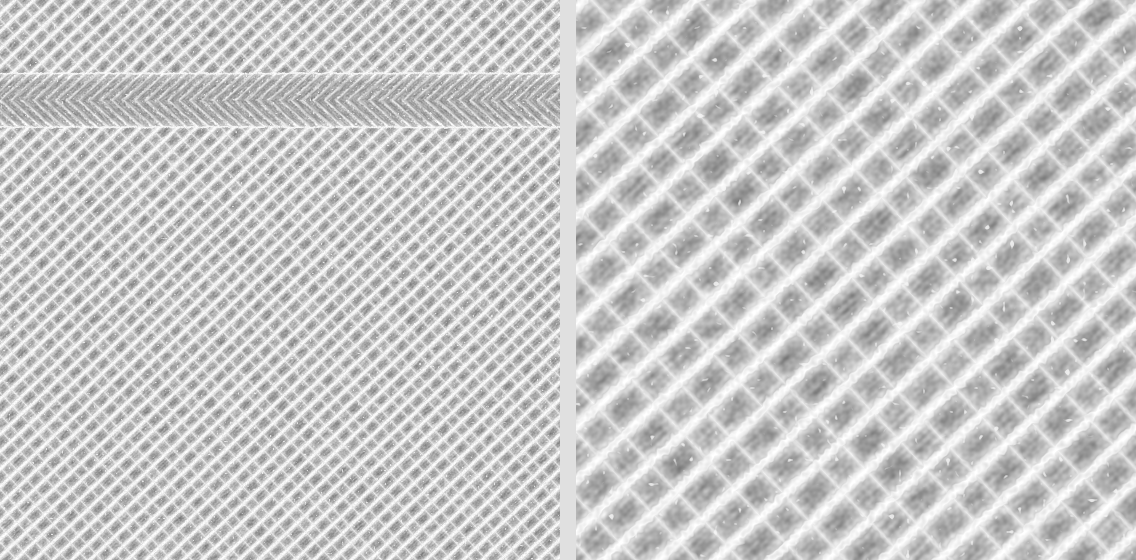
Left: the whole. Right: its middle third, enlarged.
Give the GLSL for this texture, as a WebGL 2 fragment shader.

```glsl
#version 300 es
precision highp float;

uniform vec2 u_resolution;
out vec4 outColor;

// Weave: cycles across and down the canvas for each family of lines
const vec2 ROW_FREQ = vec2(30.0, -32.0);
const vec2 COL_FREQ = vec2(16.0, 15.0);
const float ROW_PHASE = 0.19;
const float COL_PHASE = 0.10;
const float LONG_CELL = 0.58;       // share of a column pair taken by the long cell
const float ROW_HALF_WIDTH = 0.0024;
const float COL_HALF_WIDTH = 0.0008;
const float THREAD_STRENGTH = 0.65;
const float LINE_SOFTNESS = 0.0012;
const float ROUGHNESS = 0.003;

// Herringbone band
const float BAND_Y = 0.821;
const float BAND_HALF = 0.048;
const float STRANDS = 50.0;
const float STRAND_SLANT = 1.1;
const float SEAM_HALF_WIDTH = 0.0015;

// Wear
const float STREAK_AMOUNT = 0.11;
const float GRAIN_AMOUNT = 0.11;
const float CELL_VARIATION = 0.025;

// Greys
const float WHITE = 0.97;
const float HALO = 0.85;
const float CORE = 0.61;

float hash(vec2 p) {
    vec3 q = fract(p.xyx * vec3(0.1031, 0.1030, 0.0973));
    q += dot(q, q.yzx + 33.33);
    return fract((q.x + q.y) * q.z);
}

vec2 gradient(vec2 cell) {
    float angle = 6.28318 * hash(cell);
    return vec2(cos(angle), sin(angle));
}

float gradientNoise(vec2 p) {
    vec2 i = floor(p), f = p - i;
    vec2 w = f * f * f * (f * (f * 6.0 - 15.0) + 10.0);
    vec2 e = vec2(0.0, 1.0);
    float low = mix(dot(gradient(i), f),
                    dot(gradient(i + e.yx), f - e.yx), w.x);
    float high = mix(dot(gradient(i + e.xy), f - e.xy),
                     dot(gradient(i + e.yy), f - e.yy), w.x);
    return mix(low, high, w.y);
}

// Coverage of a line, from the distance to its axis
float stroke(float dist, float halfWidth) {
    float soft = max(LINE_SOFTNESS, 0.7 / u_resolution.y);
    return 1.0 - smoothstep(halfWidth - soft, halfWidth + soft, dist);
}

// Fine fibres running along a direction
float fibres(vec2 uv, vec2 dir) {
    vec2 p = vec2(dot(uv, dir), dot(uv, vec2(-dir.y, dir.x)));
    return gradientNoise(p * vec2(50.0, 320.0))
         + 0.6 * gradientNoise(p * vec2(100.0, 270.0) + 71.0);
}

float weave(vec2 uv, float grain) {
    float row = dot(uv, ROW_FREQ) + ROW_PHASE;
    float col = dot(uv, COL_FREQ) + COL_PHASE;
    float r = fract(row), c = fract(col);
    float isShort = step(LONG_CELL, c);
    float cellHalf = 0.5 * mix(LONG_CELL, 1.0 - LONG_CELL, isShort);
    float rowEdge = min(r, 1.0 - r);
    float colEdge = min(abs(c - LONG_CELL), min(c, 1.0 - c));

    // Dark cell core, fading to a pale rim
    vec2 inset = vec2(rowEdge * 2.0, colEdge / cellHalf);
    float depth = smoothstep(0.08, 0.85, inset.x) * smoothstep(-0.3, 0.7, inset.y);
    float tone = mix(HALO, CORE + 0.05 * isShort, depth);
    vec2 id = vec2(floor(row), 2.0 * floor(col) + isShort);
    tone += CELL_VARIATION * (hash(id + 200.0) - 0.5) * 2.0;
    tone += STREAK_AMOUNT * fibres(uv, normalize(vec2(-ROW_FREQ.y, ROW_FREQ.x)));

    // Broad ridges over thin cross threads
    float ragged = ROUGHNESS * grain;
    float ridge = stroke(rowEdge / length(ROW_FREQ) + ragged, ROW_HALF_WIDTH);
    float thread = stroke(colEdge / length(COL_FREQ) + 0.6 * ragged, COL_HALF_WIDTH);
    return mix(tone, WHITE, max(ridge, THREAD_STRENGTH * thread));
}

float herringbone(vec2 uv, float grain) {
    float dy = uv.y - BAND_Y;
    float strand = fract(STRANDS * (uv.x - STRAND_SLANT * abs(dy)) + 0.12 * grain);
    float groove = smoothstep(0.2, 0.5, abs(strand - 0.5));
    float tone = mix(CORE + 0.03, HALO, groove);
    tone += 0.12 * smoothstep(0.6, 1.0, abs(dy) / BAND_HALF);
    vec2 dir = normalize(vec2(STRAND_SLANT, dy < 0.0 ? -1.0 : 1.0));
    return tone + 1.2 * STREAK_AMOUNT * fibres(uv, dir);
}

void main() {
    vec2 uv = gl_FragCoord.xy / u_resolution;
    float grain = gradientNoise(uv * 290.0) + 0.5 * gradientNoise(uv * 150.0 + 37.0);

    // Band laid over the weave, with ragged seams
    float wobble = 0.002 * gradientNoise(vec2(uv.x * 60.0, 5.3));
    float edge = abs(uv.y - BAND_Y) - BAND_HALF + wobble;
    float tone = mix(weave(uv, grain), herringbone(uv, grain), stroke(edge, 0.0));
    tone = mix(tone, WHITE, stroke(abs(edge) + ROUGHNESS * grain, SEAM_HALF_WIDTH));

    // Grain and scattered pale flecks
    tone += GRAIN_AMOUNT * grain;
    float fleck = gradientNoise(uv * 210.0 + 91.0);
    tone = mix(tone, WHITE, 0.8 * smoothstep(0.38, 0.55, fleck));
    outColor = vec4(vec3(clamp(tone, 0.0, 1.0)), 1.0);
}
```
